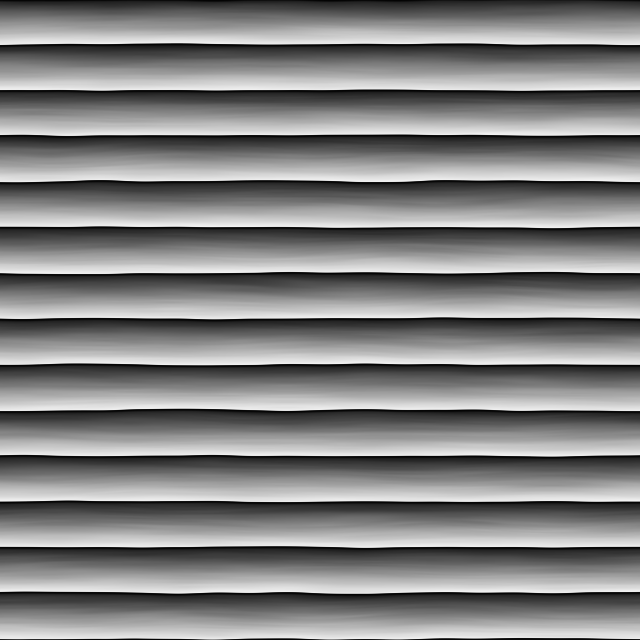
Reproduce this texture map procedurally as a WebGL 1 fragment shader.

```glsl
precision highp float;
uniform vec2 u_resolution;

#define PLANKS 14.0
#define EDGE_OFFSET 0.03
#define EDGE_WAVE 0.042
#define GAP_WIDTH 0.055
#define GAP_DARKNESS 0.12
#define TOP_SHADE 0.085
#define BOTTOM_SHADE 0.945
#define GRAIN 0.10
#define BLOTCH 0.05
#define WARP 3.0

float hash(vec2 p) {
  vec3 q = fract(p.xyx * vec3(0.1031, 0.1030, 0.0973));
  q += dot(q, q.yzx + 33.33);
  return fract((q.x + q.y) * q.z);
}

// Value noise on a lattice of whole cells that wraps over the unit square
float tileNoise(vec2 uv, vec2 cells) {
  vec2 p = uv * cells;
  vec2 i = floor(p);
  vec2 f = fract(p);
  f = f * f * (3.0 - 2.0 * f);
  vec2 a = mod(i, cells);
  vec2 b = mod(i + 1.0, cells);
  return mix(mix(hash(a), hash(vec2(b.x, a.y)), f.x),
             mix(hash(vec2(a.x, b.y)), hash(b), f.x), f.y);
}

// Uneven height of a plank edge along its length
float edgeWave(float x, float edge) {
  float row = edge / PLANKS;
  float broad = tileNoise(vec2(x, row), vec2(7.0, PLANKS));
  float fine = tileNoise(vec2(x + 0.37, row), vec2(17.0, PLANKS));
  return EDGE_WAVE * (broad + 0.5 * fine - 0.75);
}

// Long thin streaks, bent by a slow warp
float woodGrain(vec2 uv) {
  float bend = tileNoise(uv, vec2(5.0, 28.0)) - 0.5;
  vec2 p = uv + vec2(0.0, WARP * bend / 220.0);
  float streaks = 0.45 * tileNoise(p, vec2(6.0, 130.0))
                + 0.35 * tileNoise(p, vec2(9.0, 260.0))
                + 0.20 * tileNoise(p, vec2(24.0, 390.0));
  return streaks - 0.5;
}

void main() {
  vec2 uv = gl_FragCoord.xy / u_resolution;
  float pixel = PLANKS / u_resolution.y;

  // Signed height above the nearest edge; the wave fades out mid-plank
  float y = uv.y * PLANKS - EDGE_OFFSET;
  float nearest = floor(y + 0.5);
  float height = y - nearest;
  float edge = mod(nearest, PLANKS);
  height -= edgeWave(uv.x, edge) * (1.0 - smoothstep(0.0, 0.5, abs(height)));

  // Plank shading from a lit lower lip to a shadowed top
  float slope = BOTTOM_SHADE - TOP_SHADE;
  float lit = BOTTOM_SHADE - slope * height;
  float shadowed = TOP_SHADE - slope * height;
  float above = smoothstep(-0.7 * pixel, 0.7 * pixel, height);
  float shade = mix(shadowed, lit, above);

  // Grain differs from plank to plank
  float plank = mod(edge - step(height, 0.0), PLANKS);
  vec2 grainUv = vec2(uv.x + hash(vec2(plank, 5.0)), uv.y);
  float strength = mix(0.35, 1.0, clamp(4.0 * shade * (1.0 - shade), 0.0, 1.0));
  float blotch = tileNoise(grainUv, vec2(8.0, 42.0)) - 0.5;
  shade += strength * (GRAIN * woodGrain(grainUv) + BLOTCH * blotch);

  // Soft black gap under each lip
  float gap = 1.0 - smoothstep(0.25 * GAP_WIDTH, GAP_WIDTH + 0.5 * pixel, -height);
  shade *= mix(1.0, GAP_DARKNESS, gap * (1.0 - above));

  gl_FragColor = vec4(vec3(clamp(shade, 0.0, 1.0)), 1.0);
}
```
